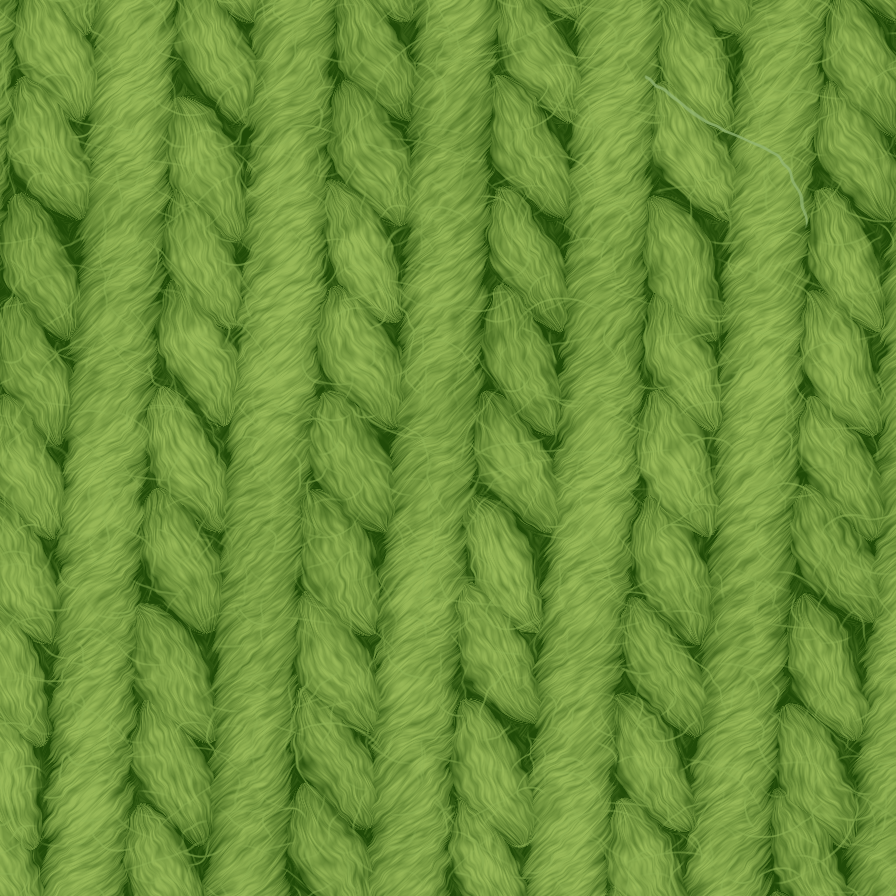
A three.js fragment shader for this texture:

```glsl
// Green knitted wool: slanted columns of plump, leaf-shaped stitches alternate
// with twisted ropes. Heights decide what lies on top and shade the creases;
// stretched cellular noise draws the fibres, curved strokes the loose hairs.
varying vec2 vUv;

vec2 hash2(vec2 p) {
  return fract(sin(vec2(dot(p, vec2(127.1, 311.7)), dot(p, vec2(269.5, 183.3)))) * 43758.5);
}

// Distance to the nearest scattered point
float cellular(vec2 p) {
  vec2 cell = floor(p);
  float nearest = 2.0;
  for (int j = -1; j <= 1; j++) {
    for (int i = -1; i <= 1; i++) {
      vec2 c = cell + vec2(float(i), float(j));
      nearest = min(nearest, length(c + hash2(c) - p));
    }
  }
  return nearest;
}

// Fine strands; q.x runs along them, q.y across
float fibres(vec2 q) {
  q.y += 0.003 * sin(q.x * 48.0 + q.y * 70.0) + 0.001 * sin(q.x * 130.0 - q.y * 210.0);
  return 1.0 - 0.55 * cellular(q * vec2(32.0, 200.0)) - 0.45 * cellular(q * vec2(50.0, 340.0) + 7.0);
}

// Short curved hairs, one in most cells of a grid
float hairs(vec2 p, float scale, float density) {
  vec2 g = p * scale;
  float cover = 0.0;
  for (int j = -1; j <= 1; j++) {
    for (int i = -1; i <= 1; i++) {
      vec2 c = floor(g) + vec2(float(i), float(j));
      vec2 r = hash2(c + scale);
      vec2 s = hash2(c + scale + 41.0);
      vec2 d = g - c - r;
      float angle = s.x * 6.283;
      d = vec2(d.x * cos(angle) + d.y * sin(angle), d.y * cos(angle) - d.x * sin(angle));
      float bend = 1.8 * (s.y - 0.5);
      float slope = 2.0 * bend * d.x;
      float dist = abs(d.y - bend * d.x * d.x) / sqrt(1.0 + slope * slope) / scale;
      float stroke = 1.0 - smoothstep(0.0002, 0.0019, dist);
      stroke *= 1.0 - smoothstep(0.3, 0.7, abs(d.x));
      cover = max(cover, stroke * step(r.y, density) * (0.4 + 0.6 * s.y));
    }
  }
  return cover;
}

float shade(float height, float strand) {
  return 0.04 + 0.83 * pow(clamp(height, 0.0, 1.0), 0.45) + 0.56 * (strand - 0.5);
}

void main() {
  // Small wandering offsets keep every outline uneven
  vec2 p = vUv + 0.0016 * sin(vUv.yx * vec2(61.0, 53.0) + 2.0 * sin(vUv * 37.0));
  p.x += 0.0012 * sin(p.y * 210.0 + 3.0 * sin(p.x * 90.0));

  // Leaning columns: stitches at whole numbers, ropes halfway between
  float lean = 0.062 * p.y + 0.003 * sin(p.y * 9.0 + p.x * 5.0);
  float column = (p.x - 0.18 - lean) / 0.181;
  float chainId = floor(column + 0.5);
  float ropeId = floor(column);
  float chainX = (column - chainId) * 0.181;
  float ropeX = (column - ropeId - 0.5) * 0.181;

  // Twisted rope, its strands rising to the right
  float twist = p.y - 0.68 * ropeX - 110.0 * ropeX * ropeX * ropeX;
  float ropeStrand = fibres(vec2(ropeX * 1.2 + ropeId * 3.7, twist * 0.82 + ropeId * 0.37));
  float ropeEdge = 0.046 + 0.003 * sin(twist * 140.0 + ropeId * 2.0);
  float ropeHeight = 1.0 - pow(ropeX / ropeEdge, 2.0) + 0.35 * (ropeStrand - 0.5);
  float ropeTone = shade(ropeHeight, ropeStrand);
  ropeTone += 0.045 * sin(twist * 165.0 + 2.0 * sin(p.y * 23.0 + ropeId));

  // Highest of the overlapping stitches, each falling to the right
  float row = floor((p.y - 0.031) / 0.113 + 0.5);
  float chainHeight = -1.0;
  vec2 strandPos = vec2(0.0);
  for (int j = -1; j <= 1; j++) {
    float id = row + float(j);
    vec2 r = hash2(vec2(chainId, id) + 17.0);
    vec2 s = hash2(vec2(id, chainId) + 53.0);
    vec2 d = vec2(chainX, p.y - 0.031 - id * 0.113) - (r - 0.5) * vec2(0.01, 0.026);
    float tilt = 0.38 + 0.16 * s.x;
    float along = d.x * sin(tilt) - d.y * cos(tilt);
    float across = d.x * cos(tilt) + d.y * sin(tilt) + 0.004 * sin(along * 40.0 + r.x * 3.0);
    float taper = max(1.0 - pow(along / 0.09, 2.0), 0.03);
    float side = across / ((0.034 + 0.007 * s.y) * pow(taper, 0.65));
    float height = (1.0 - side * side) * (0.1 + 0.9 * taper);
    height = abs(along) < 0.089 ? height : -1.0;
    if (height > chainHeight) {
      chainHeight = height;
      strandPos = vec2(along, side * 0.034) + r * 5.0;
    }
  }
  float chainStrand = fibres(strandPos);
  chainHeight += 0.35 * (chainStrand - 0.5);
  float chainTone = shade(chainHeight, chainStrand);

  // Join the two, with soft uneven light over the cloth
  float tone = mix(ropeTone, chainTone, smoothstep(-0.15, 0.15, chainHeight - ropeHeight));
  tone += 0.04 * sin(p.x * 11.0 + 2.0 * sin(p.y * 7.0)) + 0.03 * sin(p.y * 17.0 - p.x * 9.0);
  tone += 0.14 * (0.5 - cellular(p * vec2(17.0, 21.0)));
  vec3 wool = mix(vec3(0.13, 0.29, 0.03), vec3(0.55, 0.68, 0.31), clamp(tone, 0.0, 1.1));

  // Loose hairs, and one long pale thread near the upper right
  float fuzz = max(max(hairs(p, 11.0, 0.8), hairs(p + 0.3, 19.0, 0.8)), hairs(p + 0.7, 31.0, 0.7));
  wool = mix(wool, vec3(0.56, 0.70, 0.33), 0.62 * fuzz);
  float t = clamp((p.x - 0.723) / 0.175, 0.0, 1.0);
  float threadY = 0.915 - 0.17 * t + 0.09 * t * t - 0.08 * pow(t, 12.0);
  float threadSlope = (-0.17 + 0.18 * t - 0.96 * pow(t, 11.0)) / 0.175;
  float threadDist = length(vec2((p.y - threadY) / sqrt(1.0 + threadSlope * threadSlope), p.x - 0.723 - 0.175 * t));
  wool = mix(wool, vec3(0.58, 0.72, 0.46), 0.75 * (1.0 - smoothstep(0.0008, 0.0026, threadDist)));

  gl_FragColor = vec4(wool, 1.0);
}
```
